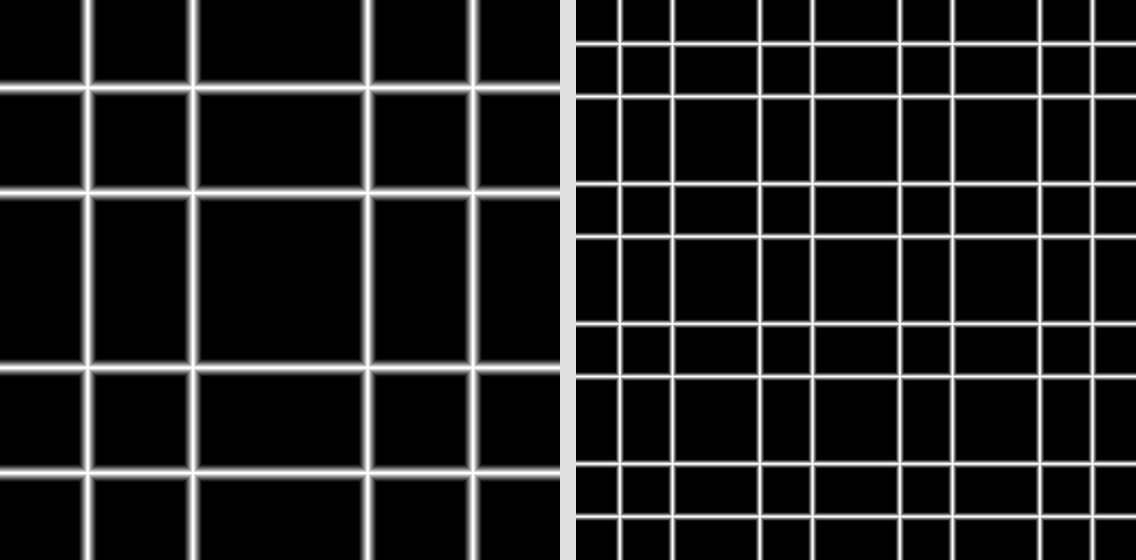
Left, the tile; right, the same tile 2 across and 2 down.
Reproduce this pattern procedurally as a Shadertoy shader.

```glsl
// Soft glowing white grid of paired lines on black, tiling seamlessly.

const float REPEATS = 2.0;                     // cells across and down
const vec2 LINE_POS = vec2(0.3133, 0.6895);    // two lines per cell, in cell units
const float CORE_HALF = 0.001;                 // solid half width, in canvas units
const float GLOW_WIDTH = 0.0156;               // fade length beyond the core
const float GLOW_POWER = 1.3;                  // curve of the fade
const vec3 BACKGROUND = vec3(0.0);
const vec3 LINE_COLOR = vec3(1.0);

// Distance along one axis to the nearest line, wrapped at the cell edges
float lineDistance(float coord) {
    vec2 offset = fract(coord * REPEATS - LINE_POS + 0.5) - 0.5;
    return min(abs(offset.x), abs(offset.y)) / REPEATS;
}

// Solid core fading smoothly to nothing
float glow(float dist) {
    float fade = clamp(1.0 - (dist - CORE_HALF) / GLOW_WIDTH, 0.0, 1.0);
    return pow(fade, GLOW_POWER);
}

void mainImage(out vec4 fragColor, in vec2 fragCoord) {
    vec2 uv = fragCoord / iResolution.xy;

    // Rows use the same spacing as columns, measured from the top
    float dist = min(lineDistance(uv.x), lineDistance(1.0 - uv.y));

    fragColor = vec4(mix(BACKGROUND, LINE_COLOR, glow(dist)), 1.0);
}
```
